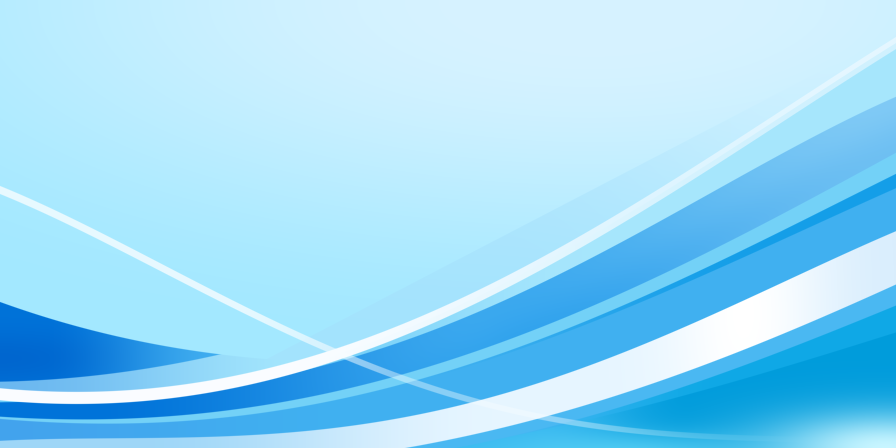
Give the GLSL for this background, as a WebGL 2 fragment shader.

```glsl
#version 300 es
precision highp float;
// Pale blue sky crossed by sweeping blue ribbons and thin white lines.
// Each edge is a smooth quartic through five evenly spaced heights;
// the ribbons are painted from the top down, each filling all below its edge.
uniform vec2 u_resolution;
out vec4 fragColor;

// Quartic through heights at x = 0, 0.5, 1, 1.5, 2 (Newton forward form)
float curve(float x, float a, float b, float c, float d, float e) {
  float t = x * 2.0;
  float t2 = t * (t - 1.0) / 2.0;
  float t3 = t2 * (t - 2.0) / 3.0;
  float t4 = t3 * (t - 3.0) / 4.0;
  return a + t * (b - a) + t2 * (c - 2.0 * b + a)
    + t3 * (d - 3.0 * c + 3.0 * b - a)
    + t4 * (e - 4.0 * d + 6.0 * c - 4.0 * b + a);
}

// Smooth coverage of the area beneath an edge
float below(float y, float edge) {
  float soft = 0.8 / u_resolution.y;
  return smoothstep(-soft, soft, edge - y);
}

// Smooth coverage of a line of given half thickness
float stroke(float y, float center, float halfWidth) {
  return below(y, center + halfWidth) - below(y, center - halfWidth);
}

// Soft elliptical light
float glow(vec2 p, vec2 center, vec2 size) {
  vec2 q = (p - center) / size;
  return exp(-dot(q, q));
}

void main() {
  vec2 p = gl_FragCoord.xy / u_resolution * vec2(2.0, 1.0);
  float x = p.x, y = p.y;

  // Sky, brightest near the top right of centre
  float fall = length((p - vec2(1.32, 1.0)) / vec2(2.1, 0.78));
  vec3 color = mix(vec3(0.84, 0.95, 1.0), vec3(0.64, 0.91, 1.0), smoothstep(0.1, 1.0, fall));

  // Faint diagonal veil
  float veil = below(y, 0.409 + 0.52 * (x - 1.0));
  color = mix(color, vec3(0.64, 0.87, 0.985), veil * 0.5 * (1.0 - smoothstep(1.1, 1.9, x)));

  // Left wing: pale blade with a dark blade above it
  float wingTop = curve(x, 0.326, 0.208, 0.198, 0.276, 0.432);
  float wingBase = curve(x, 0.148, 0.211, 0.378, 0.648, 1.023);
  float wing = below(y, wingTop) * (1.0 - step(0.85, x));
  vec3 pale = mix(vec3(0.42, 0.72, 0.94), vec3(0.64, 0.90, 0.99), smoothstep(0.0, 0.7, x));
  vec3 dark = mix(vec3(0.0, 0.45, 0.85), vec3(0.25, 0.68, 0.94), smoothstep(0.1, 0.5, x));
  dark -= vec3(0.0, 0.05, 0.04) * glow(p, vec2(0.0, 0.2), vec2(0.25, 0.06));
  color = mix(color, mix(dark, pale, below(y, wingBase)), wing);

  // Light margin beneath the upper white line
  float lineY = curve(x, 0.120, 0.143, 0.307, 0.583, 0.904);
  vec3 margin = mix(vec3(0.42, 0.80, 0.97), vec3(0.65, 0.90, 0.99), smoothstep(0.6, 1.3, x));
  color = mix(color, margin, below(y, lineY));

  // Upper ribbon, deep at the left and hazy at the right
  float upper = curve(x, 0.102, 0.138, 0.276, 0.521, 0.784);
  vec3 ribbon = mix(vec3(0.0, 0.45, 0.85), vec3(0.23, 0.66, 0.935), smoothstep(0.2, 1.1, x));
  ribbon = mix(ribbon, vec3(0.50, 0.79, 0.96), smoothstep(1.1, 2.0, x));
  float depth = smoothstep(0.0, 0.13, upper - y);
  ribbon -= vec3(0.07, 0.04, 0.01) * depth * smoothstep(0.5, 1.5, x);
  color = mix(color, ribbon, below(y, upper));

  // Cyan stripe, its shadow and the wide middle ribbon
  float stripeTop = curve(x, 0.070, 0.083, 0.195, 0.398, 0.659);
  float stripeBase = curve(x, 0.065, 0.068, 0.172, 0.367, 0.612);
  float shadowBase = curve(x, 0.062, 0.064, 0.168, 0.355, 0.580);
  color = mix(color, vec3(0.45, 0.82, 0.97), below(y, stripeTop));
  vec3 middle = mix(vec3(0.26, 0.64, 0.93), vec3(0.25, 0.69, 0.94), smoothstep(0.0, 0.8, x));
  vec3 shadow = mix(middle, vec3(0.08, 0.62, 0.91), smoothstep(0.9, 1.7, x));
  color = mix(color, mix(shadow, middle, below(y, shadowBase)), below(y, stripeBase));

  // White ribbon with a sheen
  float whiteTop = curve(x, 0.016, 0.026, 0.089, 0.258, 0.484);
  float whiteBase = curve(x, -0.055, -0.047, 0.018, 0.159, 0.365);
  vec3 white = mix(vec3(0.62, 0.84, 0.97), vec3(0.90, 0.96, 1.0), smoothstep(0.3, 1.1, x));
  white = mix(white, vec3(0.85, 0.93, 0.99), smoothstep(1.6, 2.0, x));
  white = mix(white, vec3(1.0), glow(p, vec2(1.66, 0.3), vec2(0.17, 0.4)));
  color = mix(color, white, below(y, whiteTop));

  // Lower ribbon and the cyan pool with light in the corner
  float poolTop = curve(x, -0.065, -0.06, -0.003, 0.128, 0.318);
  float poolFold = curve(x, -0.08, -0.06, 0.0, 0.11, 0.258);
  color = mix(color, vec3(0.29, 0.72, 0.95), below(y, whiteBase));
  vec3 pool = mix(vec3(0.27, 0.72, 0.95), vec3(0.06, 0.66, 0.90), smoothstep(1.1, 1.6, x));
  vec3 basin = mix(vec3(0.22, 0.72, 0.94), vec3(0.0, 0.61, 0.86), smoothstep(1.2, 1.55, x));
  basin = mix(basin, vec3(0.35, 0.82, 0.96), 0.8 * glow(p, vec2(1.4, -0.01), vec2(0.3, 0.045)));
  basin = mix(basin, vec3(0.78, 0.96, 1.0), glow(p, vec2(1.98, 0.0), vec2(0.27, 0.08)));
  pool = mix(pool, basin, below(y, poolFold));
  color = mix(color, pool, below(y, poolTop));

  // Two crossing white lines
  float sweep = stroke(y, lineY, 0.0135);
  color = mix(color, vec3(0.98, 0.99, 1.0), sweep * mix(1.0, 0.5, smoothstep(0.6, 1.8, x)));
  float crossY = curve(x, 0.576, 0.331, 0.122, 0.031, 0.010);
  float crossAlpha = mix(0.8, 0.4, smoothstep(0.5, 0.95, x)) * (1.0 - smoothstep(1.2, 1.85, x));
  float crossWidth = mix(0.009, 0.006, smoothstep(0.0, 1.6, x));
  color = mix(color, vec3(0.97, 0.99, 1.0), stroke(y, crossY, crossWidth) * crossAlpha);

  fragColor = vec4(color, 1.0);
}
```
